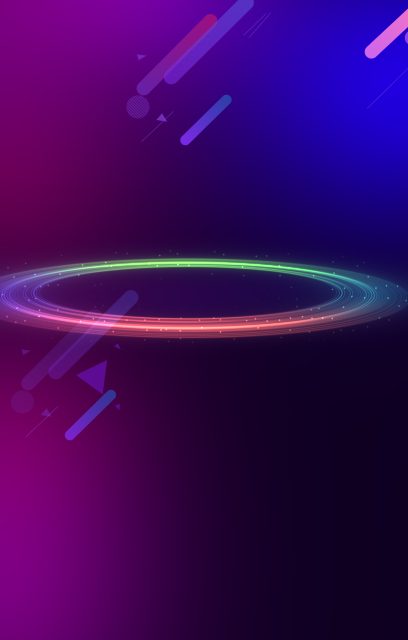
Give the GLSL for this background, as a Shadertoy shader.

```glsl
// A violet and blue backdrop with a flat, glowing ring of rainbow light.
// Gaussian glows form the backdrop, a loop of thin ellipses forms the ring,
// and distance functions draw the slanted capsules, triangles and lines.

#define CANVAS vec2(0.636, 1.0)
#define RING_CENTER vec2(0.293, 0.543)
#define RING_INNER vec2(0.232, 0.040)
#define RING_OUTER vec2(0.345, 0.062)
#define RING_SAG 0.009
#define STREAKS 28
#define STREAK_WIDTH 0.0011
#define HAZE 0.22
#define SPARK_CELL 0.017
#define GROUP_SHIFT vec2(-0.180, -0.461)

float hash(vec2 p) {
    vec3 q = fract(p.xyx * vec3(0.1031, 0.1030, 0.0973));
    q += dot(q, q.yzx + 33.33);
    return fract((q.x + q.y) * q.z);
}

float gauss(float x) { return exp(-x * x); }

float glow(vec2 p, vec2 center, vec2 size) { return gauss(length((p - center) / size)); }

// Distance to a capsule in x, position along its axis in y
vec2 capsule(vec2 p, vec2 a, vec2 b, float radius) {
    vec2 axis = b - a;
    float h = clamp(dot(p - a, axis) / dot(axis, axis), 0.0, 1.0);
    return vec2(length(p - a - axis * h) - radius, h);
}

float edgeSide(vec2 p, vec2 a, vec2 b) {
    vec2 e = normalize(b - a);
    return dot(p - a, vec2(-e.y, e.x));
}

// Corners in clockwise order
float triangle(vec2 p, vec2 a, vec2 b, vec2 c) {
    return max(edgeSide(p, a, b), max(edgeSide(p, b, c), edgeSide(p, c, a)));
}

void paint(inout vec3 col, float d, vec3 ink, float alpha) {
    float px = 1.0 / iResolution.y;
    col = mix(col, ink, alpha * (1.0 - smoothstep(-0.7 * px, 0.7 * px, d)));
}

void paintBar(inout vec3 col, vec2 bar, vec3 start, vec3 end, float alpha) {
    paint(col, bar.x, mix(start, end, bar.y), alpha);
}

void paintLine(inout vec3 col, vec2 p, vec2 a, vec2 b) {
    paint(col, capsule(p, a, b, 0.0004).x, vec3(0.55, 0.3, 0.85), 0.5);
}

vec3 backdrop(vec2 p) {
    vec3 col = vec3(0.055, 0.0, 0.13);
    col += vec3(0.43, 0.0, 0.38) * glow(p, vec2(0.0, 0.11), vec2(0.25, 0.32));
    col += vec3(0.14, 0.0, 0.02) * glow(p, vec2(0.0, 0.34), vec2(0.22, 0.15));
    col += vec3(0.40, 0.0, 0.34) * glow(p, vec2(0.0, 1.0), vec2(0.32, 0.36));
    col += vec3(0.13, 0.0, 0.01) * glow(p, vec2(0.0, 0.70), vec2(0.20, 0.14));
    col += vec3(0.18, 0.0, 0.26) * glow(p, vec2(0.27, 1.03), vec2(0.19, 0.14));
    col += vec3(0.06, 0.0, 0.74) * glow(p, vec2(0.64, 0.87), vec2(0.28, 0.23));
    return col + vec3(0.05, 0.02, 0.10) * glow(p, vec2(0.31, 0.535), vec2(0.20, 0.05));
}

// Cluster of bars, a hatched disc, two triangles and a line
void paintGroup(inout vec3 col, vec2 p, vec3 tip, float fade) {
    vec3 violet = vec3(0.48, 0.22, 0.80);
    paintBar(col, capsule(p, vec2(0.224, 0.862), vec2(0.328, 0.967), 0.011), violet, tip, 0.55 * fade);
    paintBar(col, capsule(p, vec2(0.267, 0.880), vec2(0.384, 0.996), 0.0117),
             vec3(0.48, 0.17, 0.88), vec3(0.36, 0.32, 0.85), 0.6 * fade);
    paintBar(col, capsule(p, vec2(0.289, 0.781), vec2(0.353, 0.844), 0.008),
             vec3(0.50, 0.18, 0.95), vec3(0.18, 0.27, 0.68), 0.6 + 0.3 * fade);
    float hatch = 0.35 + 0.15 * sin((p.x + p.y) * 1400.0);
    paint(col, length(p - vec2(0.215, 0.833)) - 0.018, violet, hatch * fade);
    paint(col, triangle(p, vec2(0.2135, 0.915), vec2(0.228, 0.913), vec2(0.216, 0.906)), violet, 0.7 * fade);
    paint(col, triangle(p, vec2(0.2435, 0.8125), vec2(0.2526, 0.823), vec2(0.2604, 0.810)), violet, 0.8 * fade);
    paintLine(col, p, vec2(0.221, 0.779), vec2(0.270, 0.8255));
}

// Hue by direction: green above, orange below, cyan and blue at the ends
vec3 ringColor(vec2 n) {
    vec2 pos = max(n, 0.0), neg = max(-n, 0.0);
    return vec3(0.32, 0.80, 0.16) * pow(pos.y, 1.5) + vec3(1.35, 0.55, 0.33) * pow(neg.y, 1.5)
         + vec3(0.18, 0.75, 0.62) * pow(pos.x, 4.0) + vec3(0.28, 0.38, 0.90) * pow(neg.x, 3.0);
}

vec3 ring(vec2 p) {
    float width = max(STREAK_WIDTH, 0.5 / iResolution.y), light = 0.0;
    for (int i = 0; i < STREAKS; i++) {
        float t = float(i) / float(STREAKS - 1), h = hash(vec2(float(i), 7.0));
        vec2 radii = mix(RING_INNER, RING_OUTER, t);
        vec2 q = (p - RING_CENTER + vec2(0.0, RING_SAG * t)) / radii;
        float f = length(q), d = (f - 1.0) * f / max(length(q / radii), 0.001);
        float weight = 0.05 + 0.3 * h * h + 0.5 * gauss((t - 0.5) / 0.05) + 0.35 * gauss((t - 0.07) / 0.04);
        light += weight * gauss(d / width) * (0.7 + 0.3 * sin(2.0 * atan(q.y, q.x) + 6.28 * h));
    }
    vec2 q = (p - RING_CENTER + vec2(0.0, 0.5 * RING_SAG)) / mix(RING_INNER, RING_OUTER, 0.5);
    float f = length(q);
    vec3 hue = ringColor(q / max(f, 0.001));
    vec3 col = hue * (light + HAZE * gauss((f - 1.0) / 0.18));
    col += (0.07 * hue + vec3(0.01, 0.04, 0.03)) * gauss((f - 1.0) / 0.4);
    // Sparks scattered around the ring
    vec2 cell = floor(p / SPARK_CELL);
    vec2 seat = 0.2 + 0.6 * vec2(hash(cell + 3.0), hash(cell + 19.0));
    float spark = gauss(length(p - (cell + seat) * SPARK_CELL) / 0.0012) * step(0.55, hash(cell + 41.0));
    return col + 0.5 * spark * (hue + 0.2) * gauss((f - 1.0) / 0.35);
}

void mainImage(out vec4 fragColor, in vec2 fragCoord) {
    vec2 p = fragCoord / iResolution.xy * CANVAS;
    vec3 col = backdrop(p), indigo = vec3(0.40, 0.06, 0.68);
    paintGroup(col, p, vec3(0.80, 0.12, 0.42), 1.0);
    paintGroup(col, p - GROUP_SHIFT, vec3(0.30, 0.14, 0.55), 0.5);
    // Pink bar and fine lines at the upper right
    paintBar(col, capsule(p, vec2(0.579, 0.919), vec2(0.655, 0.990), 0.0105),
             vec3(0.85, 0.42, 0.92), vec3(1.0, 0.48, 0.78), 0.95);
    paint(col, length(p - vec2(0.643, 0.941)) - 0.012, vec3(0.65, 0.3, 0.95), 0.8);
    paintLine(col, p, vec2(0.380, 0.945), vec2(0.414, 0.978));
    paintLine(col, p, vec2(0.388, 0.941), vec2(0.422, 0.980));
    paintLine(col, p, vec2(0.573, 0.831), vec2(0.636, 0.893));
    // Loose triangles at the lower left
    paint(col, triangle(p, vec2(0.1185, 0.414), vec2(0.167, 0.4375), vec2(0.160, 0.384)), indigo, 0.75);
    paint(col, triangle(p, vec2(0.178, 0.459), vec2(0.184, 0.463), vec2(0.188, 0.454)), indigo, 0.7);
    paint(col, triangle(p, vec2(0.179, 0.366), vec2(0.187, 0.369), vec2(0.186, 0.359)), indigo, 0.7);
    fragColor = vec4(min(col + ring(p), 1.0), 1.0);
}
```
